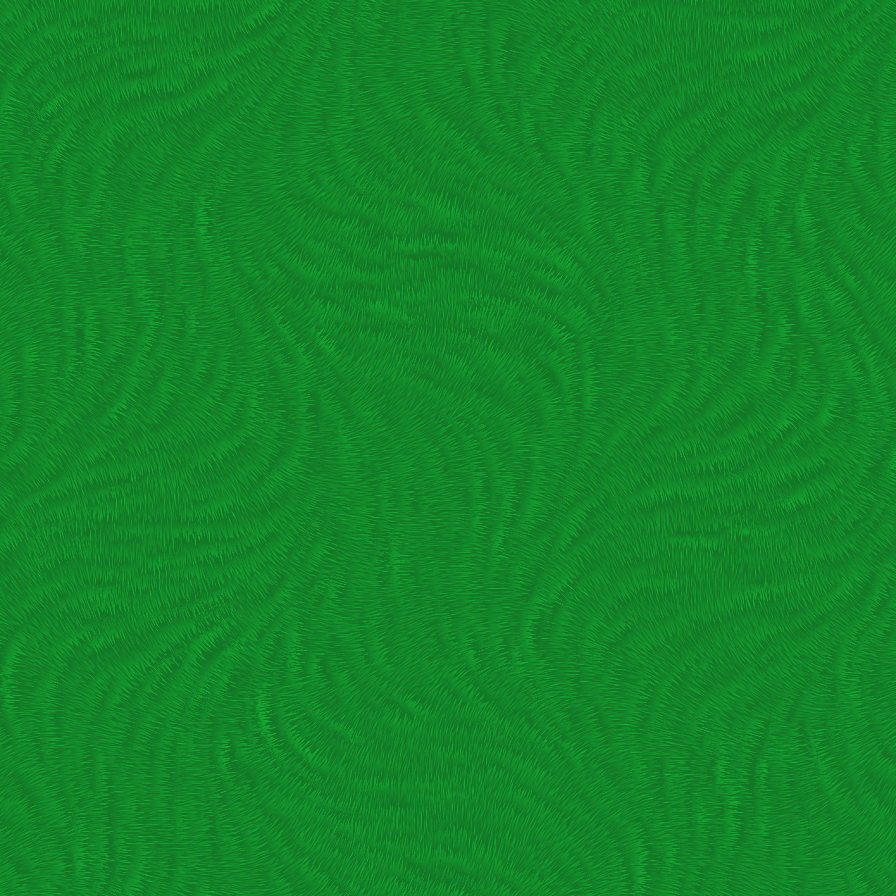
A Shadertoy shader for this texture:

```glsl
// Green fur: fine short strands combed in swirls, with narrow frayed ridges running across them.

vec2 gradientAt(vec2 cell) {
    vec3 h = fract(cell.xyx * vec3(0.1031, 0.1030, 0.0973));
    h += dot(h, h.yzx + 33.33);
    float turn = 6.2832 * fract((h.x + h.y) * h.z);
    return vec2(cos(turn), sin(turn));
}

float gradientNoise(vec2 p) {
    vec2 i = floor(p), f = fract(p);
    vec2 u = f * f * f * (f * (f * 6.0 - 15.0) + 10.0);
    vec2 e = vec2(1.0, 0.0);
    float low = mix(dot(gradientAt(i), f), dot(gradientAt(i + e), f - e), u.x);
    float high = mix(dot(gradientAt(i + e.yx), f - e.yx), dot(gradientAt(i + 1.0), f - 1.0), u.x);
    return mix(low, high, u.y);
}

// Unit vector along the ridges; it swings between level and upright.
vec2 ridgeDirection(vec2 p) {
    float angle = 1.571 - 0.785 * cos(9.67 * (p.x - 0.156)) + 0.785 * cos(10.6 * (p.y - 0.69));
    angle += 0.25 * gradientNoise(p * 12.0 + 7.3);
    return vec2(cos(angle), sin(angle));
}

// Fine noise smeared along a short straight strand.
float strands(vec2 p, vec2 along) {
    float sum = 0.0;
    for (int i = -5; i <= 5; i++) {
        float s = float(i);
        sum += (1.0 - abs(s) / 6.0) * gradientNoise((p + along * s * 0.0011) * 520.0);
    }
    return sum / 6.0;
}

// Coarse noise smeared along the curved ridge, walked both ways.
float ridges(vec2 p) {
    float sum = gradientNoise(p * 88.0 + 91.7);
    for (float side = -1.0; side < 2.0; side += 2.0) {
        vec2 q = p;
        for (int i = 1; i <= 6; i++) {
            q += side * 0.005 * ridgeDirection(q);
            sum += (1.0 - float(i) / 7.0) * gradientNoise(q * 88.0 + 91.7);
        }
    }
    return sum / 7.0;
}

void mainImage(out vec4 fragColor, in vec2 fragCoord) {
    vec2 p = fragCoord / iResolution.y;

    // Strands lie square to the ridges, each with a slight stray lean.
    vec2 ridgeDir = ridgeDirection(p);
    vec2 strandDir = normalize(vec2(-ridgeDir.y, ridgeDir.x) + 0.25 * ridgeDir * gradientNoise(p * 70.0));
    float strand = strands(p, strandDir);

    // Strand tips fray the ridge edges; ridges fade in and out over the pelt.
    float ridge = ridges(p + strandDir * strand * 0.06);
    float ridgeStrength = 1.7 + 1.5 * gradientNoise(p * 5.0 + 3.1);

    // Gaps between strands bottom out in one flat shade.
    float light = clamp(0.26 + 2.6 * strand + ridgeStrength * ridge, 0.0, 1.0);
    vec3 shadeGreen = vec3(0.07, 0.462, 0.148);
    vec3 tipGreen = vec3(0.08, 0.68, 0.195);
    fragColor = vec4(mix(shadeGreen, tipGreen, light), 1.0);
}
```
